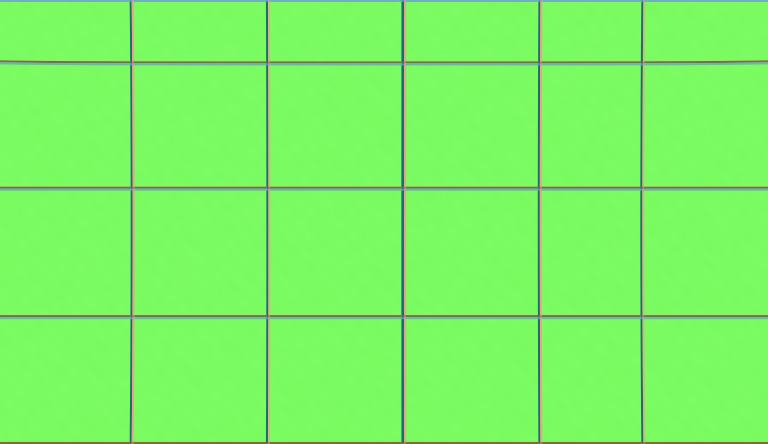
This texture map is drawn by a WebGL 1 fragment shader. Its source:

```glsl
precision highp float;
// Normal-style map of flat tiles: a green face cut by five upright and four
// level grooves. Each groove is a pair of opposed bevel bands, placed by loops,
// with slightly bowed lines and a bottom groove that wraps to the top edge.
uniform vec2 u_resolution;

// Box-filtered coverage of the interval from low to high.
float band(float d, float low, float high, float pixel) {
  return clamp((d - low) / pixel + 0.5, 0.0, 1.0)
       - clamp((d - high) / pixel + 0.5, 0.0, 1.0);
}

// One at the chosen index, zero at every other whole number.
float only(float index, float chosen) {
  return max(0.0, 1.0 - abs(index - chosen));
}

// Faint uneven grain of the tile face.
float grain(vec2 p) {
  float a = sin(p.x * 43.0 + 2.0 * sin(p.y * 31.0));
  float b = sin(p.y * 71.0 - p.x * 37.0 + 1.5 * sin(p.x * 59.0));
  float c = sin(p.x * 131.0 + p.y * 117.0 + a);
  return (a * b + 0.6 * c) * 0.5;
}

void main() {
  vec2 uv = gl_FragCoord.xy / u_resolution;
  float aspect = u_resolution.x / u_resolution.y;
  float pixel = 1.0 / u_resolution.y;
  vec2 centred = uv * 2.0 - 1.0;

  vec3 color = vec3(0.48, 0.985, 0.38)
             + vec3(0.008, 0.005, 0.008) * grain(vec2(uv.x * aspect, uv.y));

  // Upright grooves: teal left bevel, pink right bevel; last column is narrow.
  for (int i = 0; i < 5; i++) {
    float k = float(i);
    float x = 0.1728 + 0.1767 * k - 0.0432 * only(k, 4.0);
    x += 0.004 * (x - 0.5) * centred.y * centred.y;
    float d = (uv.x - x) * aspect;
    float darkWidth = 0.0046 + 0.0016 * only(k, 2.0);
    float strength = 0.85 - 0.15 * cos(2.1 * (k - 1.0));
    color = mix(color, vec3(0.10, 0.44, 0.41), band(d, -darkWidth, 0.0, pixel));
    color = mix(color, vec3(0.97, 0.60, 0.57), strength * band(d, 0.0, 0.0045, pixel));
  }

  // Level grooves: brown upper bevel, pale blue lower bevel, half over the uprights.
  vec3 face = vec3(0.48, 0.985, 0.38);
  float crossing = 1.0 - 0.4 * smoothstep(0.1, 0.5, distance(color, face));
  for (int j = 0; j < 4; j++) {
    float k = float(j);
    float y = 0.2857 * k + 0.0035 * only(k, 2.0);
    y += 0.0024 * only(k, 3.0) * pow(abs(centred.x), 6.0);
    float d = fract(uv.y - y + 0.5) - 0.5;
    color = mix(color, vec3(0.50, 0.43, 0.19), crossing * band(d, 0.0, 0.0046, pixel));
    color = mix(color, vec3(0.45, 0.68, 0.76), crossing * band(d, -0.0045, 0.0, pixel));
  }

  gl_FragColor = vec4(color, 1.0);
}
```
